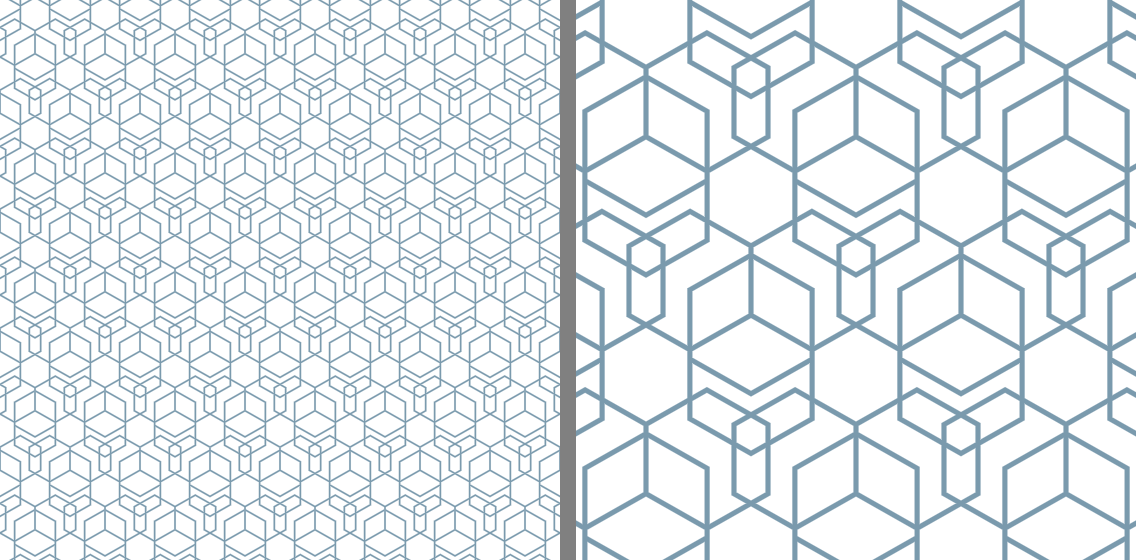
Left, the full canvas; right, a detail of the centre.
Reproduce this pattern procedurally as a Shadertoy shader.

```glsl
// Blue-grey line lattice on white: hexagons joined by three-armed stars, offset
// cube outlines and trios of overlapping long hexagons, in staggered rows.
// Each motif is a distance function wrapped on the two halves of a brick cell.

const float REPEATS = 8.0;                  // motifs across the canvas
const float SQUASH = 0.9815;                // vertical scale of the lattice
const vec2 ORIGIN = vec2(0.4375, 0.5499);   // centre of one hexagon, in canvas units
const float LINE_WIDTH = 0.0245;            // lengths below are in motif widths
const float HEX_APOTHEM = 0.209;
const float BAR_APOTHEM = 0.081;
const float CUBE_DROP = 0.045;              // cube outline sits below its star
const vec3 PAPER = vec3(1.0);
const vec3 INK = vec3(0.48, 0.605, 0.68);

const float ROOT3 = 1.7320508;
const float CUBE_APOTHEM = 0.5 - HEX_APOTHEM;
const float ARM_LENGTH = 2.0 * CUBE_APOTHEM / ROOT3;
const vec2 CELL = vec2(1.0, ROOT3);
const vec2 TRIANGLE = vec2(0.0, 1.0 / ROOT3);  // hexagon to triangle centre

vec2 wrapCell(vec2 p) {
    return p - CELL * floor(p / CELL + 0.5);
}

vec2 rotate(vec2 p, float angle) {
    float c = cos(angle), s = sin(angle);
    return vec2(c * p.x - s * p.y, s * p.x + c * p.y);
}

// Signed distance to a hexagon with its points on the y axis
float hexagon(vec2 p, float apothem) {
    p = abs(p);
    return max(p.x, 0.5 * p.x + 0.5 * ROOT3 * p.y) - apothem;
}

// Distance to a line from the origin up the y axis
float arm(vec2 p) {
    p.y -= clamp(p.y, 0.0, ARM_LENGTH);
    return length(p);
}

// Distance to the outline of a hexagon stretched down the y axis
float longHexagon(vec2 p) {
    float stretch = ARM_LENGTH - 2.0 * BAR_APOTHEM / ROOT3;
    p.y -= clamp(p.y, -stretch, 0.0);
    return abs(hexagon(p, BAR_APOTHEM));
}

float latticeDistance(vec2 p) {
    vec2 star = wrapCell(p + TRIANGLE);
    vec2 trio = wrapCell(p - TRIANGLE);
    float d = abs(hexagon(wrapCell(p), HEX_APOTHEM));
    vec2 cube = wrapCell(p + TRIANGLE + vec2(0.0, CUBE_DROP));
    d = min(d, abs(hexagon(cube, CUBE_APOTHEM)));

    // Threefold parts
    for (int i = 0; i < 3; i++) {
        float angle = float(i) * radians(120.0);
        d = min(d, arm(rotate(star, angle)));
        d = min(d, longHexagon(rotate(trio, angle)));
    }
    return d;
}

void mainImage(out vec4 fragColor, in vec2 fragCoord) {
    float size = min(iResolution.x, iResolution.y);
    vec2 p = (fragCoord / size - ORIGIN) * REPEATS;
    p.y /= SQUASH;

    // Straight and staggered rows
    float d = min(latticeDistance(p), latticeDistance(p - 0.5 * CELL));

    float blur = 0.75 * REPEATS / size;
    float ink = 1.0 - smoothstep(-blur, blur, d - 0.5 * LINE_WIDTH);
    fragColor = vec4(mix(PAPER, INK, ink), 1.0);
}
```
